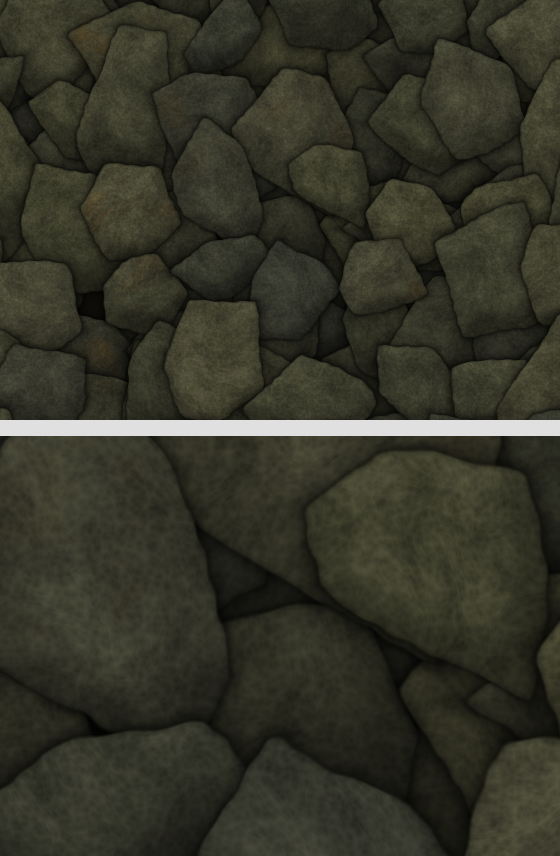
Top, the full canvas; bottom, a detail of the centre.
Give the GLSL for this texture, as a WebGL 1 fragment shader.

```glsl
precision highp float;
// A bed of dim olive-grey crushed stones, piled in three overlapping layers.
// Each stone is a rounded polygon of random half-planes with tilted facets;
// layered sines and cellular noise give the mottling, grain and rust stains.
uniform vec2 u_resolution;

vec2 hash2(vec2 c) {
  return fract(sin(vec2(dot(c, vec2(127.1, 311.7)), dot(c, vec2(269.5, 183.3)))) * 43758.5);
}

// Cellular noise: distance to the nearest scattered point
float cellular(vec2 p) {
  vec2 cell = floor(p);
  float nearest = 2.0;
  for (int j = -1; j <= 1; j++) {
    for (int i = -1; i <= 1; i++) {
      vec2 c = cell + vec2(float(i), float(j));
      nearest = min(nearest, length(c + hash2(c) - p));
    }
  }
  return nearest;
}

// Layered sines, turned and warped at every octave
float mottle(vec2 p) {
  float sum = 0.0, amp = 0.5;
  for (int i = 0; i < 7; i++) {
    p = mat2(1.4, 1.1, -1.1, 1.4) * p + 0.7 * sin(p.yx) + 1.7;
    sum += amp * sin(p.x) * sin(p.y);
    amp *= 0.8;
  }
  return sum;
}

// Returns signed edge distance and facet light, in units of the stone's size
vec2 stone(vec2 q, vec2 seed) {
  vec2 tilt = hash2(seed + 3.3) - 0.5;
  float edge = 0.0;
  float weight = exp(-16.0 * mix(0.12, 0.42, hash2(seed + 8.1).x));
  float light = weight * (1.04 + 0.22 * dot(q, tilt));
  for (int i = 0; i < 6; i++) {
    vec2 h = hash2(seed + 17.0 * float(i + 1));
    float angle = 1.0472 * (float(i) + 0.85 * h.x);
    vec2 normal = vec2(cos(angle), sin(angle));
    float side = dot(q, normal) - mix(0.7, 1.06, h.y);
    edge += exp(24.0 * side);
    float w = exp(16.0 * mix(0.5, 1.5, fract(h.x * 7.0 + h.y)) * side);
    weight += w;
    light += w * (0.86 + 0.25 * dot(normal, vec2(-0.3, 0.95)));
  }
  return vec2(log(edge) / 24.0, light / weight);
}

void main() {
  vec2 p = gl_FragCoord.xy / u_resolution.y;
  float grain = 0.6 * cellular(p * 150.0) + 0.4 * cellular(p * 75.0 + 9.0) - 0.47;
  vec2 rough = p + 0.0024 * sin(p.yx * 37.0 + 2.0 * sin(p * 23.0))
                 + 0.0011 * sin(p.yx * 150.0 + 3.0 * sin(p * 67.0));
  vec3 color = vec3(0.08, 0.075, 0.05);
  float soft = max(0.0019, 0.6 / u_resolution.y);

  // Painted back to front: buried stones first, then the upper ones
  for (int layer = 0; layer < 3; layer++) {
    float rank = float(layer);
    vec2 grid = rough / 0.21 + rank * vec2(0.47, 0.53) + 20.0;
    vec2 home = floor(grid);
    for (int j = 2; j >= -2; j--) {
      for (int i = -2; i <= 2; i++) {
        vec2 cell = home + vec2(float(i), float(j));
        vec2 seed = cell + 57.0 * rank;
        vec2 place = hash2(seed);
        vec2 kind = hash2(seed + 41.7);
        vec2 look = hash2(seed + 73.9);
        float size = mix(0.095, 0.158, kind.x);
        vec2 q = (grid - cell - 0.5 - 0.65 * (place - 0.5)) * 0.21 / size;

        // Lengthen the stone along a random axis
        float stretch = mix(1.0, 1.3, look.x);
        float turn = 6.2832 * kind.y;
        vec2 axis = vec2(cos(turn), sin(turn));
        float along = dot(q, axis);
        q = q * stretch + axis * along * (1.0 / stretch - stretch);
        if (length(q) > 1.9) continue;

        vec2 shape = stone(q, seed);
        float dist = shape.x * size;

        // Tight contact shadow plus a faint wide one on whatever lies below
        float gap = max(dist, 0.0);
        color *= 1.0 - 0.5 * exp(-gap / 0.006) - 0.18 * exp(-gap / 0.025);
        if (dist > soft) continue;

        // Surface: tone, mottling, grain and occasional rust
        vec2 surface = q + axis * along * 0.4 + place * 30.0;
        float blotch = mottle(surface * 2.2);
        vec3 body = mix(vec3(0.195, 0.2, 0.17), vec3(0.278, 0.273, 0.2), look.y);
        body = mix(body, vec3(0.25, 0.25, 0.155), 0.45 * place.x);
        float rust = smoothstep(0.72, 1.0, kind.y) * smoothstep(0.1, 0.9, mottle(surface * 0.9));
        body = mix(body, vec3(0.27, 0.2, 0.1), 0.5 * rust);
        body *= shape.y * (1.0 + 0.19 * blotch + 0.36 * grain);
        body *= mix(0.82, 1.0, smoothstep(0.0, 0.006, -dist));
        body *= 0.8 + 0.1 * rank;
        color = mix(color, body, smoothstep(soft, -soft, dist));
      }
    }
  }
  gl_FragColor = vec4(color, 1.0);
}
```
